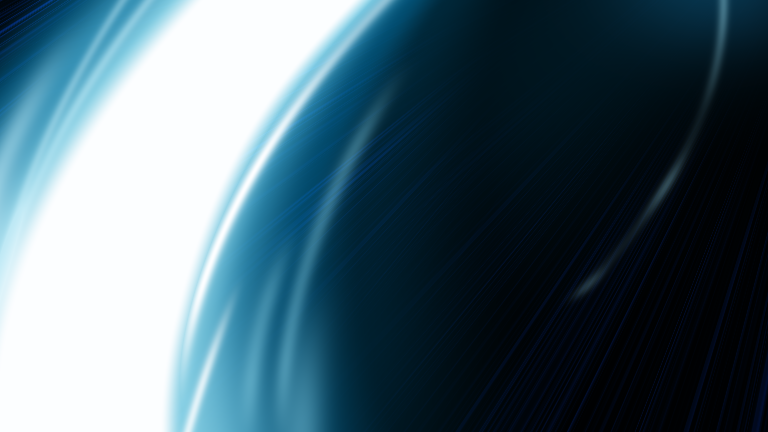
Write a Shadertoy shader that draws this background.

```glsl
// A broad white arc of light sweeps over a deep teal night, with thin curved
// streaks beside it and faint blue rays. Every arc is a parabola x(y); colour
// ramps follow the distance to it, and the rays are noise over an angle.

#define BAND_BEND 0.48
#define BAND_LEFT -0.03
#define BAND_RIGHT 0.40
#define RAY_APEX vec2(2.03, 1.44)
#define RAY_APEX_LEFT vec2(1.0, 1.55)
#define RAY_COLOR vec3(0.005, 0.07, 0.25)
#define NIGHT vec3(0.0, 0.022, 0.036)
#define DEEP vec3(0.0, 0.13, 0.19)
#define OCEAN vec3(0.01, 0.29, 0.42)
#define AZURE vec3(0.20, 0.56, 0.70)
#define PALE vec3(0.52, 0.81, 0.89)
#define WHITE vec3(0.99, 0.995, 1.0)

float hash(float n) { return fract(sin(n * 127.1) * 43758.5); }

float noise(float x) {
    float i = floor(x), f = fract(x);
    return mix(hash(i), hash(i + 1.0), f * f * (3.0 - 2.0 * f));
}

float glow(vec2 p, vec2 center, vec2 size) {
    vec2 d = (p - center) / size;
    return exp(-dot(d, d));
}

// Soft streak along x = k.x + k.y * y + k.z * y^2
float streak(vec2 p, vec3 k, float width) {
    float slope = k.y + 2.0 * k.z * p.y;
    float d = (p.x - k.x - k.y * p.y - k.z * p.y * p.y) / sqrt(1.0 + slope * slope);
    return exp(-d * d / (width * width));
}

// 1 between low and high, with soft ends
float span(float v, float low, float high, float soft) {
    return smoothstep(low - soft, low + soft, v)
         * (1.0 - smoothstep(high - soft, high + soft, v));
}

// Fan of fine lines through the apex
float rays(vec2 p, vec2 apex) {
    vec2 d = apex - p;
    float angle = atan(d.y, d.x);
    float fine = pow(noise(angle * 330.0), 5.0);
    float thin = pow(noise(angle * 560.0 + 40.0), 6.0);
    return (fine + 0.6 * thin) * (0.25 + 0.9 * noise(angle * 35.0 + 9.0));
}

// Ramp from the band into the night on the right
vec3 rightSide(vec2 p, float u) {
    float e = (u - BAND_RIGHT) / mix(0.38, 0.14, p.y) + 0.3 * p.y;
    vec3 c = mix(PALE, AZURE, smoothstep(0.05, 0.5, e));
    c = mix(c, OCEAN, smoothstep(0.25, 0.85, e));
    c = mix(c, DEEP, smoothstep(0.75, 1.4, e));
    c = mix(c, NIGHT, smoothstep(1.15, 2.6, e));
    c += vec3(0.0, 0.060, 0.082) * glow(p, vec2(1.28, 0.85), vec2(0.36, 0.38));
    c += vec3(0.03, 0.18, 0.26) * glow(p, vec2(1.66, 1.06), vec2(0.25, 0.17));
    float shade = smoothstep(-0.1, 0.55, p.x - 0.75 * p.y - 0.75);
    return c * (1.0 - 0.8 * shade * (1.0 - smoothstep(0.6, 0.95, p.y)));
}

// Ramp from the band into the dark corner on the left
vec3 leftSide(float u) {
    float v = BAND_LEFT - u;
    vec3 c = mix(PALE, AZURE, smoothstep(0.03, 0.15, v));
    c = mix(c, OCEAN, smoothstep(0.14, 0.29, v));
    return mix(c, NIGHT, smoothstep(0.24, 0.42, v));
}

void mainImage(out vec4 fragColor, in vec2 fragCoord) {
    vec2 p = fragCoord / iResolution.y;
    p.x *= (16.0 / 9.0) * iResolution.y / iResolution.x;
    float y = p.y;
    float u = p.x - BAND_BEND * y * y;

    vec3 color = mix(leftSide(u), rightSide(p, u), smoothstep(0.1, 0.25, u));

    // Blue rays
    float low = smoothstep(1.0, 1.5, p.x + 0.25 * (1.0 - y)) * (1.0 - smoothstep(0.35, 0.85, y));
    float middle = 0.65 * glow(p, vec2(0.82, 0.60), vec2(0.22, 0.24));
    color += RAY_COLOR * rays(p, RAY_APEX) * (0.75 * low + 0.04);
    color += RAY_COLOR * rays(p, vec2(1.7, 1.35)) * middle;
    color += 1.4 * RAY_COLOR * rays(p, RAY_APEX_LEFT) * (1.0 - smoothstep(-0.38, -0.2, u));

    // Streaks left of the band
    float leftLight = 0.45 * streak(p, vec3(-0.12, 0.0, 0.33), 0.03) * span(y, 0.3, 0.82, 0.16);
    leftLight += 0.40 * streak(p, vec3(-0.045, 0.0, 0.33), 0.011);
    leftLight += 0.45 * streak(p, vec3(-0.045, 0.0, 0.39), 0.012);
    leftLight += 0.55 * glow(p, vec2(0.0, 0.40), vec2(0.09, 0.17));
    color = mix(color, vec3(0.80, 0.94, 0.98), min(leftLight, 0.8));

    // Streaks right of the band
    float arcs = 0.42 * streak(p, vec3(0.65, 0.0, 0.40), 0.020) * span(y, 0.06, 0.76, 0.12);
    arcs += 0.40 * streak(p, vec3(0.575, 0.0, 0.48), 0.022) * span(y, 0.04, 0.40, 0.10);
    arcs += 0.50 * streak(p, vec3(0.70, 0.0, 0.30), 0.050) * (1.0 - smoothstep(0.0, 0.38, y));
    arcs += 0.40 * glow(p, vec2(0.53, 0.0), vec2(0.10, 0.25));
    color = mix(color, vec3(0.48, 0.77, 0.86), min(arcs, 0.75));
    float spark = streak(p, vec3(0.435, 0.28, 0.18), 0.012) * (1.0 - smoothstep(0.10, 0.38, y));
    color = mix(color, WHITE, 0.8 * spark);

    // Thin far arc with brighter parts
    float power = 0.50 * smoothstep(0.72, 1.0, y) + 0.11 * span(y, 0.36, 0.85, 0.06);
    power += 0.28 * exp(-pow((y - 0.57) / 0.06, 2.0)) + 0.25 * exp(-pow((y - 0.34) / 0.035, 2.0));
    float farArc = streak(p, vec3(0.955, 1.44, -0.72), 0.012) * smoothstep(0.27, 0.33, y);
    color = mix(color, vec3(0.50, 0.73, 0.80), farArc * min(power, 0.8));

    // White band and the bright rim beside it
    float inner = mix(0.40, 0.365, smoothstep(0.25, 0.85, y));
    float band = smoothstep(BAND_LEFT - 0.06, BAND_LEFT + 0.025, u)
               * (1.0 - smoothstep(inner - 0.03, inner + 0.025, u));
    float rim = streak(p, vec3(0.414, 0.0, BAND_BEND), 0.014) * mix(1.0, 0.45, smoothstep(0.6, 0.95, y));
    rim *= smoothstep(0.02, 0.35, y);
    color = mix(color, WHITE, max(band, rim));

    fragColor = vec4(clamp(color, 0.0, 1.0), 1.0);
}
```
